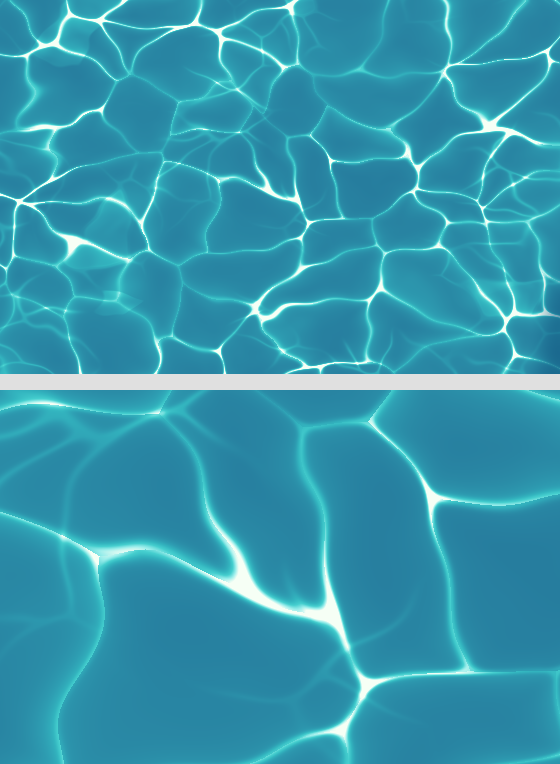
Top: the whole. Bottom: its middle third, enlarged.
Reproduce this texture procedurally as a Shadertoy shader.

```glsl
// Sunlit pool water: a net of bright caustic lines over rippled turquoise.

#define CELLS vec2(5.3, 6.6)   // caustic cells per canvas height, x and y
#define WARP 0.27              // bending of the lines
#define CORE_WIDTH 0.028       // sharp line half width, in cells
#define HALO_WIDTH 0.13        // soft glow beside each line, in cells
#define CORNER_ROUND 0.07      // rounding of cells where lines meet
#define BASE_LIGHT 0.06        // light level of calm water
#define LINE_LIGHT 0.50        // strength of the main lines
#define FINE_LIGHT 0.30        // strength of the faint second net
#define GLINT_LIGHT 0.75       // extra light where lines cross

const mat2 TURN = mat2(0.8, 0.6, -0.6, 0.8);

vec3 hash3(vec2 p) {
    vec3 q = fract(p.xyx * vec3(0.1031, 0.1030, 0.0973));
    q += dot(q, q.yxz + 33.33);
    return fract((q.xxy + q.yzz) * q.zyx);
}

// Layered sines, roughly -1 to 1
float ripples(vec2 p) {
    float sum = 0.0, amp = 0.5;
    for (int i = 0; i < 4; i++) {
        p = TURN * p * 1.6 + 1.7;
        sum += amp * sin(p.x + 1.3 * sin(p.y));
        amp *= 0.65;
    }
    return sum;
}

vec2 bend(vec2 p) {
    vec2 q = p;
    float amp = WARP, freq = 1.5;
    for (int i = 0; i < 4; i++) {
        q = TURN * q + 2.3;
        p += amp * sin(q.yx * freq + vec2(0.4, 2.1) * float(i + 1));
        amp *= 0.48;
        freq *= 1.9;
    }
    return p;
}

float smoothMin(float a, float b, float k) {
    float h = max(k - abs(a - b), 0.0) / k;
    return min(a, b) - h * h * k * 0.25;
}

// Cellular noise: x = rounded edge distance, y = corner distance, z = cell id
vec3 cellNet(vec2 p) {
    vec2 cell = floor(p), f = p - cell, nearest = vec2(0.0);
    float best = 9.0, id = 0.0;
    for (int j = -2; j <= 2; j++)
    for (int i = -2; i <= 2; i++) {
        vec2 g = vec2(i, j);
        vec3 h = hash3(cell + g + 40.0);
        vec2 r = g + h.xy - f;
        if (dot(r, r) < best) { best = dot(r, r); nearest = r; id = h.z; }
    }
    float edge = 9.0, first = 9.0, second = 9.0;
    for (int j = -2; j <= 2; j++)
    for (int i = -2; i <= 2; i++) {
        vec2 g = vec2(i, j);
        vec2 r = g + hash3(cell + g + 40.0).xy - f;
        vec2 gap = r - nearest;
        if (dot(gap, gap) > 1e-4) {
            float d = dot(0.5 * (nearest + r), normalize(gap));
            edge = smoothMin(edge, d, CORNER_ROUND);
            second = min(second, max(first, d));
            first = min(first, d);
        }
    }
    return vec3(max(edge, 0.0), second, id);
}

float bell(float x) { return exp(-x * x); }

// Light level to water colour, deep blue to white
vec3 waterColor(float light) {
    vec3 ramp[7] = vec3[7](
        vec3(0.150, 0.49, 0.62), vec3(0.165, 0.55, 0.655), vec3(0.18, 0.62, 0.70),
        vec3(0.20, 0.71, 0.75), vec3(0.27, 0.81, 0.81), vec3(0.60, 0.93, 0.92),
        vec3(0.97, 1.00, 0.96));
    float t = clamp(light * 5.0, 0.0, 5.99);
    int i = int(t);
    return mix(ramp[i], ramp[i + 1], fract(t));
}

void mainImage(out vec4 fragColor, in vec2 fragCoord) {
    vec2 uv = fragCoord / iResolution.y;
    vec2 p = uv * CELLS;
    vec2 q = bend(p);

    // Calm water with broad soft shading
    float light = BASE_LIGHT + 0.07 * ripples(p * 0.7) + 0.03 * ripples(q * 2.2 + 5.0);

    // Main net: one-sided glow, sharp core, glints at crossings
    vec3 net = cellNet(q);
    float strength = smoothstep(-0.9, 0.7, ripples(p * 0.9 + 8.0));
    float core = bell(net.x / (CORE_WIDTH * mix(0.75, 1.25, strength)));
    light += exp(-net.x / HALO_WIDTH) * mix(0.18, 0.58, net.z);
    light += core * LINE_LIGHT * mix(0.2, 1.0, strength);
    light += core * bell(net.y / 0.12) * GLINT_LIGHT * strength * strength;

    // Second net: faint broken threads and a few translucent folds
    vec3 fine = cellNet(bend(TURN * p * 1.25 + 17.0));
    float broken = smoothstep(-0.1, 0.8, ripples(p * 0.8 + 21.0));
    light += FINE_LIGHT * broken * (bell(fine.x / 0.035) + 0.5 * exp(-fine.x / 0.12));
    light += 0.24 * step(fine.z, 0.07) * smoothstep(0.0, 0.05, fine.x)
           * (0.8 + 0.5 * ripples(q * 2.5));

    // Shadowed wall in the lower right corner
    float aspect = iResolution.x / iResolution.y;
    float wall = smoothstep(-0.07, 0.02, uv.x - aspect + 0.03 - 0.12 * uv.y)
               * smoothstep(0.42, 0.1, uv.y);
    vec3 color = mix(waterColor(light), vec3(0.08, 0.36, 0.52), 0.65 * wall);

    fragColor = vec4(color, 1.0);
}
```
